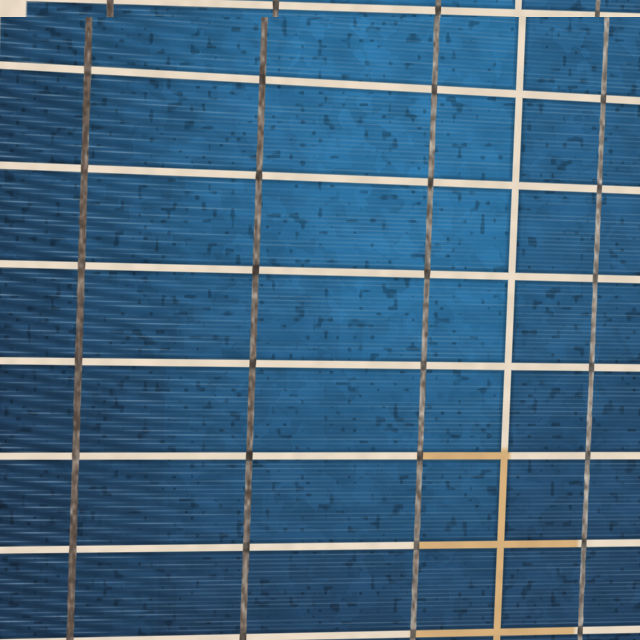
Reproduce this texture procedurally as a Shadertoy shader.

```glsl
// Weathered blue solar panel: grainy cells, fine fingers, cream gaps and tarnished busbars.

// Grid curves: offset, pitch and curvature in canvas widths, measured from the top left.
const vec3 ROW_LEFT = vec3(0.1016, 0.1576, -0.0012);
const vec3 ROW_RIGHT = vec3(0.1576, 0.1406, -0.0005);
const vec3 COL_TOP = vec3(0.1401, 0.2767, -0.0023);
const vec3 COL_BOTTOM = vec3(0.1094, 0.2724, -0.0023);

const float STRIP_HEIGHT = 0.026;   // displaced band along the top edge
const float FRAME_COLUMN = 2.5;     // gap between neighbouring cells
const float GAP_HALF = 0.0060;
const float FRAME_HALF = 0.0058;
const float BUSBAR_HALF = 0.0056;
const float FINGERS_PER_ROW = 22.0;
const float GRAIN_SCALE = 42.0;
const vec2 GLOW_CENTRE = vec2(0.70, 0.16);

const vec3 CELL_DARK = vec3(0.13, 0.21, 0.31);
const vec3 CELL_BRIGHT = vec3(0.17, 0.43, 0.61);
const vec3 FINGER = vec3(0.55, 0.65, 0.72);
const vec3 CREAM = vec3(0.92, 0.86, 0.78);
const vec3 TAN = vec3(0.84, 0.69, 0.49);
const vec3 TARNISH = vec3(0.43, 0.37, 0.33);
const vec3 SILVER = vec3(0.68, 0.65, 0.61);
const float TAU = 6.2831853;

float hash(vec2 p) {
    return fract(sin(dot(p, vec2(127.1, 311.7))) * 43758.5453);
}

float noise(vec2 p) {
    vec2 i = floor(p), f = fract(p);
    f = f * f * (3.0 - 2.0 * f);
    return mix(mix(hash(i), hash(i + vec2(1, 0)), f.x),
               mix(hash(i + vec2(0, 1)), hash(i + vec2(1, 1)), f.x), f.y);
}

// Shade of the nearest crystal grain
float grain(vec2 p) {
    vec2 cell = floor(p);
    float nearest = 9.0, shade = 0.0;
    for (int j = -1; j <= 1; j++)
    for (int i = -1; i <= 1; i++) {
        vec2 id = cell + vec2(i, j);
        vec2 d = id + vec2(hash(id), hash(id + 37.0)) - p;
        float dist = dot(d, d);
        if (dist < nearest) { nearest = dist; shade = hash(id + 71.0); }
    }
    return shade;
}

// Solves x = offset + pitch * k + curvature * k * k for k
float gridIndex(float x, vec3 g) {
    float d = x - g.x;
    return 2.0 * d / (g.y + sqrt(g.y * g.y + 4.0 * g.z * d));
}

float band(float dist, float halfWidth, float soft) {
    return 1.0 - smoothstep(halfWidth - soft, halfWidth + soft, dist);
}

void mainImage(out vec4 fragColor, in vec2 fragCoord) {
    vec2 p = fragCoord / iResolution.xy;
    p.y = 1.0 - p.y;
    float soft = max(1.0 / iResolution.y, 0.0012);

    // Displaced top strip
    if (p.y < STRIP_HEIGHT) {
        p.x = 0.138 + (p.x - 0.1693) * 1.061;
        p.y += 0.0434 * (p.x - 0.138) - 0.047;
    }

    // Grid coordinates and distances to the lines
    vec3 rowGrid = mix(ROW_LEFT, ROW_RIGHT, p.x);
    vec3 colGrid = mix(COL_TOP, COL_BOTTOM, p.y);
    float row = gridIndex(p.y, rowGrid);
    float col = gridIndex(p.x, colGrid);
    float gapDist = abs(row - round(row)) * rowGrid.y;
    float barDist = abs(col - round(col)) * colGrid.y;
    float frameDist = abs(col - FRAME_COLUMN) * colGrid.y;

    // Cell tint: broad glow, per-cell variation and crystal grains
    vec2 q = (p - GLOW_CENTRE) * vec2(1.5, 1.4);
    float glow = exp(-dot(q, q)) * (col > FRAME_COLUMN ? 0.72 : 1.0);
    glow += 0.10 * (hash(floor(vec2(col + 0.5, row))) - 0.5);
    vec3 color = mix(CELL_DARK, CELL_BRIGHT, clamp(glow * 1.1, 0.0, 1.0));
    vec2 warped = p * GRAIN_SCALE + 1.2 * noise(p * 70.0);
    color *= 0.90 + 0.10 * grain(warped) + 0.12 * noise(p * vec2(30.0, 45.0));
    color *= 1.0 - 0.25 * smoothstep(0.72, 0.95, noise(p * 110.0));

    // Fine fingers, broken up by wear and by moire on the left
    float phase = row * FINGERS_PER_ROW;
    float ridge = pow(0.5 + 0.5 * cos(TAU * phase), 2.0);
    float wear = noise(vec2(p.x * 9.0, round(phase) * 1.7));
    float moire = 0.5 + 0.5 * sin(TAU * (row * 7.0 - 9.0 * p.x + 6.0 * p.x * p.x));
    float left = smoothstep(0.55, 0.0, p.x);
    color = mix(color, FINGER, ridge * wear * mix(0.30, 0.65 * moire, left));
    color *= 1.0 - 0.18 * left * (1.0 - moire);

    // Shaded cell borders
    color *= 1.0 - 0.22 * band(min(gapDist, frameDist), 0.010, 0.004);

    // Cream gaps, stained tan at the lower right
    float stainEnd = row > 4.5 ? 2.95 : FRAME_COLUMN + 0.02;
    float stain = smoothstep(1.96, 2.02, col) * smoothstep(stainEnd + 0.03, stainEnd, col);
    stain *= smoothstep(3.88, 3.96, row);
    vec3 gapColor = mix(CREAM, TAN, stain) * (0.96 + 0.06 * noise(p * 60.0));
    float gaps = max(band(gapDist, GAP_HALF, soft), band(frameDist, FRAME_HALF, soft));
    gaps = max(gaps, smoothstep(-0.49, -0.51, col));
    color = mix(color, gapColor, gaps);

    // Tarnished busbars, paler to the right and darkened at the crossings
    float streak = noise(p * vec2(260.0, 75.0));
    vec3 metal = mix(TARNISH, SILVER, clamp(0.25 * col + 0.9 * (streak - 0.4), 0.0, 1.0));
    metal *= 0.70 + 0.45 * noise(p * vec2(180.0, 130.0));
    metal *= 1.0 - 0.35 * band(gapDist, 0.008, 0.003) * step(0.5, col);
    float barHalf = BUSBAR_HALF - 0.0005 * col + 0.0012 * (noise(p * 90.0) - 0.5);
    color = mix(color, metal, band(barDist, barHalf, soft));

    fragColor = vec4(color, 1.0);
}
```
